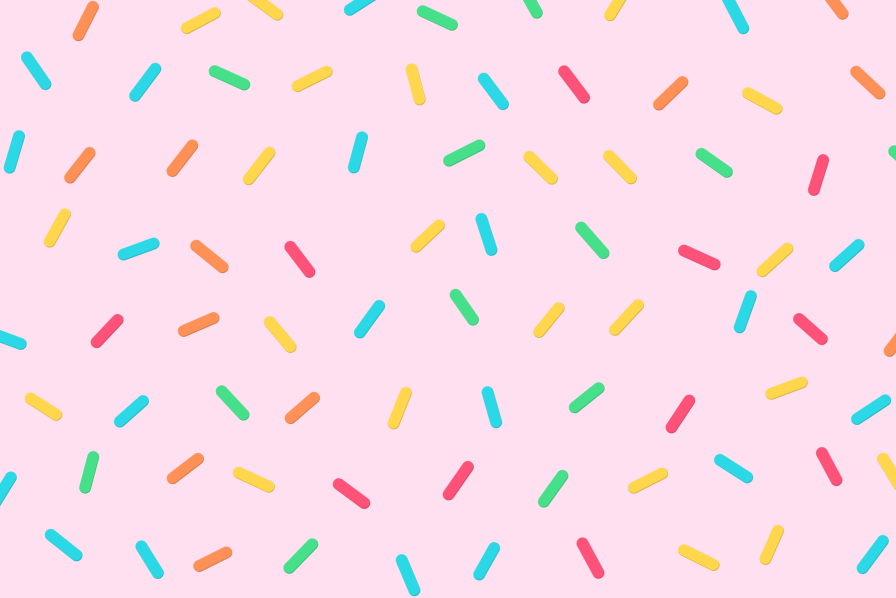
This pattern is drawn by a Shadertoy shader. Its source:

```glsl
const vec3 PINK   = vec3(1.00, 0.878, 0.947);
const vec3 YELLOW = vec3(1.00, 0.84, 0.30);
const vec3 CYAN   = vec3(0.17, 0.85, 0.90);
const vec3 ORANGE = vec3(1.00, 0.57, 0.34);
const vec3 RED    = vec3(1.00, 0.32, 0.47);
const vec3 GREEN  = vec3(0.28, 0.88, 0.54);

// Lengths are fractions of the canvas height
const vec2  CELL        = vec2(0.152, 0.1316);
const float JITTER      = 0.42;    // spread of centres within a cell
const float HALF_LENGTH = 0.0268;  // of the straight core
const float RADIUS      = 0.0099;
const float ANGLE_MIN   = 0.35;
const float ANGLE_MAX   = 1.33;
const vec2  RIM_SHIFT   = vec2(-0.0008, 0.0015);
const float RIM_SHADE   = 0.17;
const float COLOR_SLIP  = 0.25;    // chance to break the colour rhythm

float hash(vec2 p) {
    return fract(sin(dot(p, vec2(127.1, 311.7))) * 43758.5453);
}

float capsule(vec2 p, vec2 dir, float halfLength) {
    float along = clamp(dot(p, dir), -halfLength, halfLength);
    return length(p - dir * along) - RADIUS;
}

// Yellow and cyan fill a quarter of the cells each, the rest share the other half
vec3 sprinkleColor(vec2 id) {
    float slip = step(1.0 - COLOR_SLIP, hash(id + 31.7));
    float slot = mod(id.x + 2.0 * id.y + slip, 4.0);
    if (slot < 0.5) return YELLOW;
    if (slot < 1.5) return CYAN;
    float pick = hash(id + 57.3) * 3.0;
    return pick < 1.0 ? ORANGE : (pick < 2.0 ? RED : GREEN);
}

void mainImage(out vec4 fragColor, in vec2 fragCoord) {
    vec2 uv = fragCoord / iResolution.y;
    float aa = 0.75 / iResolution.y;
    vec2 grid = uv / CELL;
    vec3 color = PINK;

    // Staggered rows: visit the neighbouring cells
    for (int j = -1; j <= 1; j++) {
        float row = floor(grid.y) + float(j);
        float stagger = 0.5 * mod(row, 2.0);
        for (int i = -1; i <= 1; i++) {
            vec2 id = vec2(floor(grid.x - stagger) + float(i), row);
            vec2 jitter = (vec2(hash(id + 3.1), hash(id + 17.9)) - 0.5) * JITTER;
            vec2 p = uv - (id + 0.5 + vec2(stagger, 0.0) + jitter) * CELL;

            // Mostly diagonal directions, leaning either way
            float angle = mix(ANGLE_MIN, ANGLE_MAX, hash(id + 8.4));
            angle *= hash(id + 23.6) < 0.5 ? -1.0 : 1.0;
            vec2 dir = vec2(cos(angle), sin(angle));
            float halfLength = HALF_LENGTH * mix(0.94, 1.06, hash(id + 41.2));

            // Flat body with a thin shaded rim at the lower right
            float d = capsule(p, dir, halfLength);
            float rim = smoothstep(-aa, aa, capsule(p - RIM_SHIFT, dir, halfLength));
            vec3 body = sprinkleColor(id) * (1.0 - RIM_SHADE * rim);
            color = mix(color, body, 1.0 - smoothstep(-aa, aa, d));
        }
    }
    fragColor = vec4(color, 1.0);
}
```
